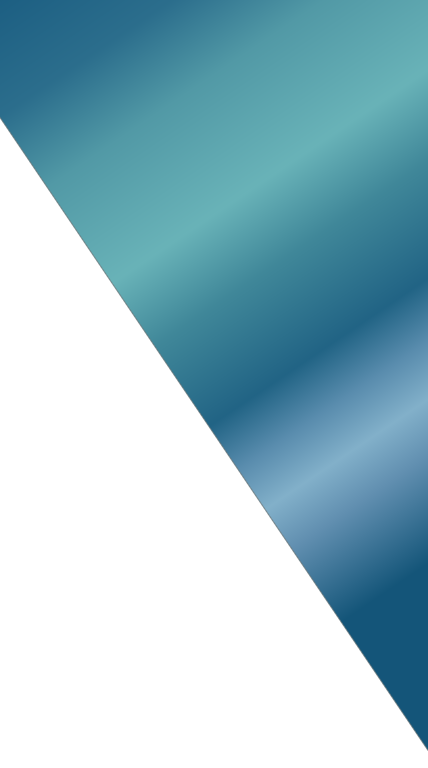
A WebGL 2 fragment shader for this background:

```glsl
#version 300 es
precision highp float;

uniform vec2 u_resolution;
out vec4 fragColor;

const vec3 WHITE = vec3(1.0);
const vec3 NAVY = vec3(0.11, 0.37, 0.51);
const vec3 STEEL = vec3(0.17, 0.43, 0.55);
const vec3 SEA = vec3(0.32, 0.60, 0.65);
const vec3 TEAL = vec3(0.41, 0.70, 0.72);
const vec3 LAGOON = vec3(0.25, 0.53, 0.60);
const vec3 DEEP = vec3(0.13, 0.39, 0.52);
const vec3 HAZE = vec3(0.35, 0.55, 0.68);
const vec3 ICE = vec3(0.51, 0.69, 0.79);
const vec3 DUSK = vec3(0.38, 0.56, 0.69);
const vec3 ABYSS = vec3(0.08, 0.335, 0.475);
const vec3 EDGE_GREY = vec3(0.38, 0.43, 0.44);

// Linear blend towards the next colour stop
vec3 addStop(vec3 colour, vec3 next, float start, float end, float t) {
    return mix(colour, next, clamp((t - start) / (end - start), 0.0, 1.0));
}

// Metallic sheen: dark, teal ridge, dark, pale blue ridge, dark
vec3 sheen(float t) {
    vec3 colour = addStop(NAVY, STEEL, -0.13, 0.0, t);
    colour = addStop(colour, SEA, 0.0, 0.11, t);
    colour = addStop(colour, TEAL, 0.11, 0.261, t);
    colour = addStop(colour, LAGOON, 0.261, 0.36, t);
    colour = addStop(colour, DEEP, 0.36, 0.487, t);
    colour = addStop(colour, HAZE, 0.487, 0.555, t);
    colour = addStop(colour, ICE, 0.555, 0.618, t);
    colour = addStop(colour, DUSK, 0.618, 0.68, t);
    return addStop(colour, ABYSS, 0.68, 0.795, t);
}

// Antialiased coverage of the positive side of a signed distance
float coverage(float dist, float pixel) {
    return clamp(dist / pixel + 0.5, 0.0, 1.0);
}

void main() {
    // Canvas height is one unit
    vec2 p = gl_FragCoord.xy / u_resolution.y;
    float pixel = 1.0 / u_resolution.y;

    // Diagonal boundary between the sheen and the white corner
    vec2 edgeStart = vec2(0.0, 0.847);
    vec2 edgeEnd = vec2(0.5586, 0.021);
    vec2 span = edgeEnd - edgeStart;
    vec2 along = normalize(span);
    vec2 normal = vec2(-along.y, along.x);
    float t = dot(p - edgeStart, along) / length(span);
    float side = dot(p - edgeStart, normal);

    // Sheen over white, with a hairline on the boundary
    vec3 colour = mix(WHITE, sheen(t), coverage(side, pixel));
    float hairline = coverage(0.0007 - abs(side), pixel);
    colour = mix(colour, EDGE_GREY, 0.7 * hairline);

    fragColor = vec4(colour, 1.0);
}
```
